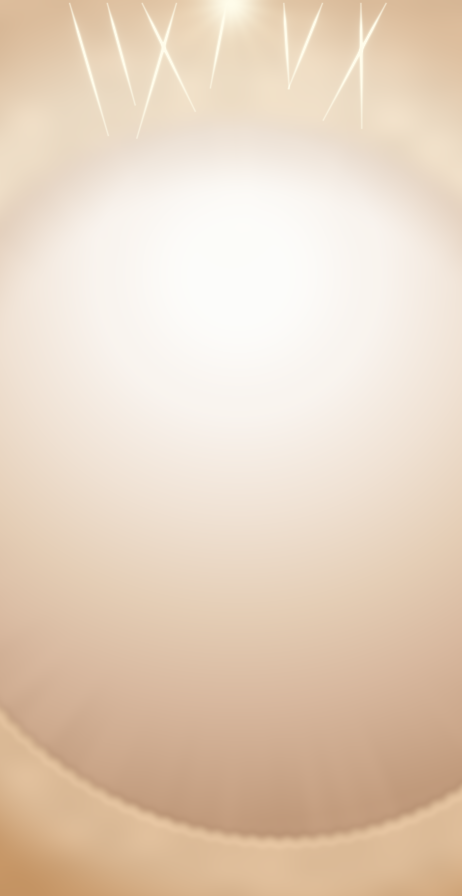
Reproduce this background procedurally as a WebGL 1 fragment shader.

```glsl
precision highp float;
uniform vec2 u_resolution;

// Lengths are in canvas heights; x from the middle, y down from the top.
const vec2 DISC_CENTER = vec2(0.030, 0.533);
const vec2 DISC_RADII = vec2(0.397, 0.402);
const float DISC_SHEAR = 0.07;
const vec2 GLOW_CENTER = vec2(0.008, 0.305);
const vec2 LAMP_CENTER = vec2(0.0, 0.004);
const float RAY_TOP = 0.004;
const float RAY_WIDTH = 0.0018;
const float PLEAT_COUNT = 19.0;
const float PLEAT_DEPTH = 0.022;

const vec3 WHITE = vec3(0.990, 0.988, 0.980);
const vec3 IVORY = vec3(0.975, 0.955, 0.935);
const vec3 LINEN = vec3(0.940, 0.885, 0.830);
const vec3 SAND = vec3(0.895, 0.805, 0.710);
const vec3 CLAY = vec3(0.845, 0.720, 0.620);
const vec3 UMBER = vec3(0.760, 0.610, 0.490);
const vec3 CREAM = vec3(0.930, 0.865, 0.775);
const vec3 TAN = vec3(0.850, 0.725, 0.595);
const vec3 HONEY = vec3(0.865, 0.735, 0.595);
const vec3 AMBER = vec3(0.770, 0.580, 0.390);
const vec3 RAY_COLOR = vec3(1.0, 0.990, 0.920);
const vec3 HALO_COLOR = vec3(1.0, 0.940, 0.800);

float hash(vec2 cell) {
  return fract(sin(dot(cell, vec2(127.1, 311.7))) * 43758.5);
}

float noise(vec2 p) {
  vec2 cell = floor(p);
  vec2 f = fract(p);
  f = f * f * (3.0 - 2.0 * f);
  float upper = mix(hash(cell), hash(cell + vec2(1.0, 0.0)), f.x);
  float lower = mix(hash(cell + vec2(0.0, 1.0)), hash(cell + 1.0), f.x);
  return mix(upper, lower, f.y);
}

// Brightness of a tapered light streak from a to b
float streak(vec2 p, vec2 a, vec2 b) {
  vec2 axis = b - a;
  float t = clamp(dot(p - a, axis) / dot(axis, axis), 0.0, 1.0);
  float d = length(p - a - axis * t);
  float taper = smoothstep(0.0, 0.25, t) * (1.0 - smoothstep(0.5, 1.0, t));
  float width = RAY_WIDTH * (0.55 + 0.45 * taper);
  float core = exp(-d * d / (width * width));
  return core * (0.55 + 0.4 * taper) + 0.22 * taper * exp(-d / 0.005);
}

// Three neighbouring streaks
float rayFan(vec2 p, vec3 topX, vec3 footX, vec3 footY) {
  float light = 0.0;
  for (int i = 0; i < 3; i++) {
    light += streak(p, vec2(topX[i], RAY_TOP), vec2(footX[i], footY[i]));
  }
  return light;
}

vec3 discColor(float d) {
  vec3 color = mix(WHITE, IVORY, smoothstep(0.05, 0.16, d));
  color = mix(color, LINEN, clamp((d - 0.16) / 0.11, 0.0, 1.0));
  color = mix(color, SAND, clamp((d - 0.27) / 0.11, 0.0, 1.0));
  color = mix(color, CLAY, clamp((d - 0.38) / 0.10, 0.0, 1.0));
  return mix(color, UMBER, clamp((d - 0.48) / 0.13, 0.0, 1.0));
}

void main() {
  vec2 p = gl_FragCoord.xy / u_resolution.y;
  p = vec2(p.x - 0.5 * u_resolution.x / u_resolution.y, 1.0 - p.y);
  float lowness = smoothstep(0.35, 0.8, p.y);

  // Slightly sheared disc: 1 on its rim
  vec2 q = p - DISC_CENTER;
  q.x -= DISC_SHEAR * q.y;
  q /= DISC_RADII;
  float radius = length(q);
  float angle = atan(q.x, q.y);

  // Surround: pale beside the rim, darker in the corners
  vec3 above = mix(CREAM, TAN, smoothstep(1.08, 1.42, radius));
  vec3 below = mix(HONEY, AMBER, smoothstep(1.10, 1.36, radius));
  vec3 surround = mix(above, below, lowness);
  surround += 0.035 * (noise(p * vec2(22.0, 30.0)) - 0.5);

  // Disc lit from its upper middle, shaded near the upper rim
  vec3 disc = discColor(length(p - GLOW_CENTER));
  float upperShade = smoothstep(0.78, 1.0, radius) * (1.0 - lowness);
  disc *= mix(vec3(1.0), vec3(0.945, 0.915, 0.885), upperShade);

  // Soft radial pleats
  float pleat = noise(vec2(angle * PLEAT_COUNT, radius * 2.0)) - 0.5;
  float pleatMask = smoothstep(0.65, 0.92, radius) * mix(0.35, 1.0, lowness);
  disc += PLEAT_DEPTH * pleat * pleatMask;

  // Rim: blurred above, crisp and scalloped below
  float edge = radius + 0.002 * lowness * sin(angle * 130.0);
  float blur = mix(0.055, 0.014, lowness);
  vec3 color = mix(disc, surround, smoothstep(1.0 - blur, 1.0 + blur, edge));
  float lip = exp(-pow((edge - 1.022) / 0.010, 2.0));
  float crease = exp(-pow((edge - 0.995) / 0.014, 2.0));
  color += lowness * (0.03 * lip - 0.025 * crease);

  // Lamp with a halo and faint spokes
  vec2 lamp = p - LAMP_CENTER;
  float lampDistance = length(lamp);
  float spokes = 0.85 + 0.15 * cos(atan(lamp.x, lamp.y) * 14.0);
  float halo = 0.45 * exp(-lampDistance / 0.075) * spokes;
  color = mix(color, HALO_COLOR, halo);
  color = mix(color, RAY_COLOR, exp(-pow(lampDistance / 0.030, 2.0)));

  // Light streaks
  float rays = rayFan(p, vec3(-0.180, -0.138, -0.099),
    vec3(-0.137, -0.107, -0.040), vec3(0.151, 0.117, 0.124));
  rays += rayFan(p, vec3(-0.061, -0.005, 0.059),
    vec3(-0.105, -0.023, 0.065), vec3(0.154, 0.098, 0.099));
  rays += rayFan(p, vec3(0.102, 0.145, 0.173),
    vec3(0.064, 0.146, 0.103), vec3(0.099, 0.143, 0.134));
  color = mix(color, RAY_COLOR, clamp(rays, 0.0, 1.0));

  gl_FragColor = vec4(clamp(color, 0.0, 1.0), 1.0);
}
```
